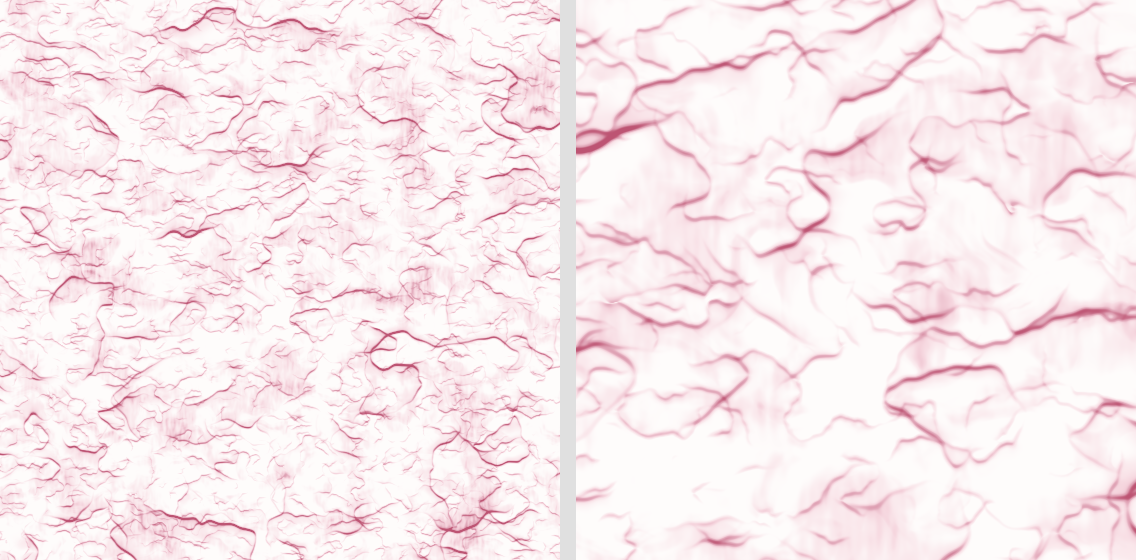
Left: the whole. Right: its middle third, enlarged.
This texture is drawn by a WebGL 1 fragment shader. Its source:

```glsl
precision highp float;
// Crumpled white tissue with broken rose creases and soft fibrous pink stains.
uniform vec2 u_resolution;

const vec3 PAPER = vec3(0.996, 0.988, 0.985);
const vec3 BLUSH = vec3(0.98, 0.91, 0.925);
const vec3 PINK = vec3(0.96, 0.83, 0.865);
const vec3 ROSE = vec3(0.88, 0.65, 0.72);
const vec3 CRIMSON = vec3(0.74, 0.33, 0.45);
const int CREASE_LAYERS = 6;

vec2 gradientAt(vec2 cell) {
  float angle = 6.2832 * fract(sin(dot(cell, vec2(127.1, 311.7))) * 43758.5);
  return vec2(cos(angle), sin(angle));
}

// Gradient noise, roughly -0.7 to 0.7
float noise(vec2 p) {
  vec2 i = floor(p);
  vec2 f = p - i;
  vec2 u = f * f * f * (f * (f * 6.0 - 15.0) + 10.0);
  vec2 e = vec2(1.0, 0.0);
  float low = mix(dot(gradientAt(i), f), dot(gradientAt(i + e), f - e), u.x);
  float high = mix(dot(gradientAt(i + e.yx), f - e.yx),
                   dot(gradientAt(i + e.xx), f - e.xx), u.x);
  return mix(low, high, u.y);
}

float fbm(vec2 p) {
  float sum = 0.0;
  float amplitude = 1.0;
  for (int i = 0; i < 3; i++) {
    sum += amplitude * noise(p);
    p = mat2(1.6, 1.2, -1.2, 1.6) * p + 7.3;
    amplitude *= 0.5;
  }
  return sum;
}

vec2 warp(vec2 p, float frequency, float amount) {
  vec2 q = p * frequency;
  return p + amount * vec2(fbm(q), fbm(q + 31.7));
}

// Height field whose zero contours become creases, stretched sideways
float foldField(vec2 p, float frequency, float seed) {
  vec2 q = warp(p + seed, frequency * 1.3, 0.27 / frequency);
  return noise(q * frequency * vec2(0.75, 1.25));
}

// Tapered line with a soft shadow on one side
float crease(vec2 p, float frequency, float width, float softness, float seed) {
  const float STEP = 0.0008;
  float field = foldField(p, frequency, seed);
  vec2 slope = vec2(foldField(p + vec2(STEP, 0.0), frequency, seed),
                    foldField(p + vec2(0.0, STEP), frequency, seed)) - field;
  slope /= STEP;
  float steepness = length(slope) + 0.001;
  float side = field / steepness;
  float level = abs(slope.y) / steepness;
  float presence = smoothstep(-0.06, 0.28, noise((p - seed) * frequency * 0.95));
  presence *= mix(0.35, 1.0, level);
  float thickness = width * mix(0.6, 1.15, presence);
  float line = exp(-side * side / (thickness * thickness));
  float shadow = exp(-max(side, 0.0) / softness) * smoothstep(-width, width, side);
  return presence * (0.8 * line + 0.4 * shadow);
}

// Blotchy dye, broken up by short upright fibres
float stain(vec2 p) {
  vec2 q = warp(p + 3.1, 11.0, 0.06);
  float blotch = max(fbm(q * vec2(9.0, 11.0)), 0.0);
  float wisps = max(fbm(q * vec2(24.0, 34.0) + 11.0), 0.0);
  float fibre = noise(p * vec2(100.0, 24.0)) + 0.8 * noise(p * vec2(200.0, 70.0));
  return (0.5 * blotch + 0.26 * wisps) * (1.0 + 0.8 * fibre);
}

vec3 dye(float ink) {
  vec3 color = mix(PAPER, BLUSH, smoothstep(0.02, 0.27, ink));
  color = mix(color, PINK, smoothstep(0.24, 0.45, ink));
  color = mix(color, ROSE, smoothstep(0.4, 0.66, ink));
  return mix(color, CRIMSON, smoothstep(0.62, 0.95, ink));
}

void main() {
  vec2 p = gl_FragCoord.xy / min(u_resolution.x, u_resolution.y);
  float clean = 1.0 - clamp(stain(p), 0.0, 1.0);

  // Creases from broad and strong to fine and faint
  float frequency = 6.5;
  float strength = 1.1;
  for (int i = 0; i < CREASE_LAYERS; i++) {
    float width = 0.0012 + 0.007 / frequency;
    float seed = 2.37 + 5.19 * float(i);
    float fold = crease(p, frequency, width, 0.1 / frequency, seed);
    clean *= 1.0 - min(strength * fold, 1.0);
    frequency *= 1.35;
    strength *= 0.86;
  }
  gl_FragColor = vec4(dye(1.0 - clean), 1.0);
}
```
